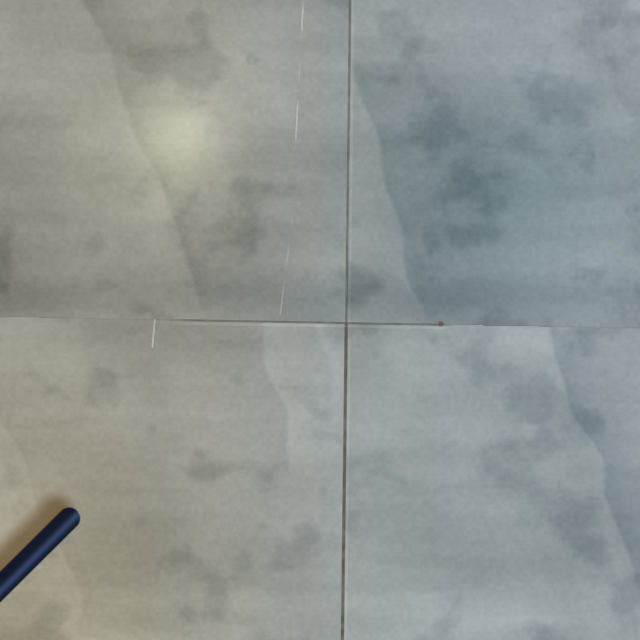
Write a three.js fragment shader that draws this texture.

```glsl
// Four worn grey concrete floor tiles with thin joints, a soft glare and a dark rod in one corner.
varying vec2 vUv;

float hash(vec2 p) {
  vec3 q = fract(vec3(p.xyx) * 0.1031);
  q += dot(q, q.yzx + 33.33);
  return fract((q.x + q.y) * q.z);
}

float noise(vec2 p) {
  vec2 i = floor(p), f = fract(p);
  f = f * f * (3.0 - 2.0 * f);
  return mix(mix(hash(i), hash(i + vec2(1.0, 0.0)), f.x),
             mix(hash(i + vec2(0.0, 1.0)), hash(i + vec2(1.0, 1.0)), f.x), f.y);
}

// Layered noise centred on zero
float clouds(vec2 p) {
  float sum = 0.0, weight = 0.5;
  for (int i = 0; i < 5; i++) {
    sum += weight * (noise(p) - 0.5);
    p = mat2(1.6, 1.2, -1.2, 1.6) * p + 7.3;
    weight *= 0.5;
  }
  return sum;
}

float segment(vec2 p, vec2 a, vec2 b) {
  vec2 ab = b - a;
  return length(p - a - ab * clamp(dot(p - a, ab) / dot(ab, ab), 0.0, 1.0));
}

float line(float dist, float halfWidth) {
  return 1.0 - smoothstep(halfWidth * 0.4, halfWidth * 1.6, abs(dist));
}

// Slanted trowel edge: a crisp step on its left that fades out to the right
float fold(vec2 p, vec2 top, float bottom, float slope) {
  float drop = top.y - p.y;
  float d = p.x - top.x - slope * drop - 0.035 * (noise(vec2(p.y * 14.0, top.x * 50.0)) - 0.5);
  float span = smoothstep(-0.01, 0.01, drop) * smoothstep(bottom - 0.03, bottom + 0.05, p.y);
  return span * smoothstep(-0.005, 0.005, d) * exp(-max(d, 0.0) * 11.0);
}

void main() {
  vec2 p = vUv;

  // Joint positions split the floor two by two
  float jointX = p.x - mix(0.535, 0.547, p.y);
  float jointY = p.y - 0.505 + 0.018 * p.x;
  vec2 tile = step(vec2(0.0), vec2(jointX, jointY));
  vec2 q = p + tile * vec2(3.7, 5.1);

  // Warm to cool light across the floor
  vec3 color = mix(vec3(0.585, 0.575, 0.535), vec3(0.57, 0.61, 0.625), smoothstep(0.1, 0.8, p.x));
  color += vec3(0.02, 0.02, 0.015) * (1.0 - tile.y) * tile.x;
  color += vec3(0.05, 0.04, 0.0) * exp(-dot(p, p) * 9.0);
  color += 0.035 * smoothstep(0.75, 1.05, p.y) * tile.x;

  // Cloudy mottling, horizontal smears and fine grain
  color += 0.15 * clouds(q * vec2(5.0, 6.0));
  color += 0.07 * clouds(q * vec2(4.0, 34.0));
  color -= vec3(0.065, 0.06, 0.055) * smoothstep(0.06, 0.28, clouds(q * vec2(13.0, 15.0) + 4.0));
  color += 0.025 * (noise(p * 150.0) - 0.5) + 0.015 * (noise(p * 310.0) - 0.5);

  // Dark teal stain and smoky bands by the cross joint
  vec2 stain = (p - vec2(0.83, 0.7)) / vec2(0.2, 0.16);
  color -= vec3(0.075, 0.05, 0.045) * exp(-dot(stain, stain)) * tile.x * tile.y;
  color -= vec3(0.055, 0.05, 0.045) * exp(-pow((p.y - 0.535) / 0.035, 2.0)) * tile.y
         * (0.5 + noise(p * vec2(6.0, 18.0)));

  // Trowel edges in each tile
  float upperLeft = (1.0 - tile.x) * tile.y;
  float upperRight = tile.x * tile.y;
  float lowerLeft = (1.0 - tile.x) * (1.0 - tile.y);
  float lowerRight = tile.x * (1.0 - tile.y);
  color -= 0.045 * upperLeft * fold(p, vec2(0.125, 1.02), 0.51, 0.37);
  color -= vec3(0.075, 0.06, 0.055) * upperRight * fold(p, vec2(0.56, 0.9), 0.5, 0.27);
  color -= 0.03 * upperRight * fold(p, vec2(0.94, 0.98), 0.75, 0.25);
  color += vec3(0.05, 0.055, 0.055) * lowerLeft * fold(p, vec2(0.395, 0.5), 0.26, 0.28);
  color += 0.025 * lowerLeft * fold(p, vec2(0.485, 0.5), 0.36, 0.33);
  color -= 0.035 * lowerLeft * fold(p, vec2(0.0, 0.37), 0.01, 0.38);
  color -= vec3(0.08, 0.07, 0.055) * lowerRight * fold(p, vec2(0.85, 0.49), 0.08, 0.38);

  // Overhead glare
  vec2 glare = p - vec2(0.285, 0.775);
  color += vec3(0.13, 0.13, 0.1) * exp(-dot(glare, glare) * 190.0);
  color += vec3(0.075, 0.075, 0.055) * exp(-dot(glare, glare) * 35.0);

  // Pale scratches
  float scratch = min(segment(p, vec2(0.474, 1.0), vec2(0.46, 0.74)),
                      segment(p, vec2(0.457, 0.66), vec2(0.438, 0.51)));
  color += 0.1 * line(scratch, 0.0014) * smoothstep(0.25, 0.7, noise(p * vec2(8.0, 35.0)));
  color += 0.13 * line(segment(p, vec2(0.242, 0.5), vec2(0.238, 0.458)), 0.0014);

  // Joints: the upright one is heavier below, the level one wears away sideways
  float wear = 0.65 + 0.35 * noise(p * 90.0);
  float level = smoothstep(0.25, 0.31, p.x) * (1.0 - smoothstep(0.68, 0.71, p.x));
  color += 0.035 * line(jointX - 0.005, 0.002);
  color = mix(color, vec3(0.34, 0.32, 0.28), line(jointX, mix(0.0024, 0.0018, tile.y))
        * wear * mix(0.95, 0.65, tile.y));
  color += 0.04 * level * line(jointY + 0.005, 0.002);
  color = mix(color, vec3(0.38, 0.36, 0.33), line(jointY, 0.0016) * wear * mix(0.12, 0.75, level));
  color = mix(color, vec3(0.4, 0.3, 0.29), 0.8 * line(length(p - vec2(0.689, 0.494)), 0.004));

  // Dark blue rod with a warm shadow
  float shadow = segment(p, vec2(-0.04, 0.07), vec2(0.088, 0.2));
  color = mix(color, vec3(0.42, 0.34, 0.21), 0.75 * (1.0 - smoothstep(0.008, 0.04, shadow)));
  float rod = segment(p, vec2(-0.05, 0.033), vec2(0.108, 0.19));
  float across = dot(p - vec2(0.108, 0.19), vec2(-0.705, 0.709));
  vec3 rodColor = mix(vec3(0.08, 0.1, 0.16), vec3(0.2, 0.27, 0.4), exp(-pow((across + 0.005) / 0.006, 2.0)));
  color = mix(color, rodColor, 1.0 - smoothstep(0.015, 0.019, rod));

  gl_FragColor = vec4(clamp(color, 0.0, 1.0), 1.0);
}
```
